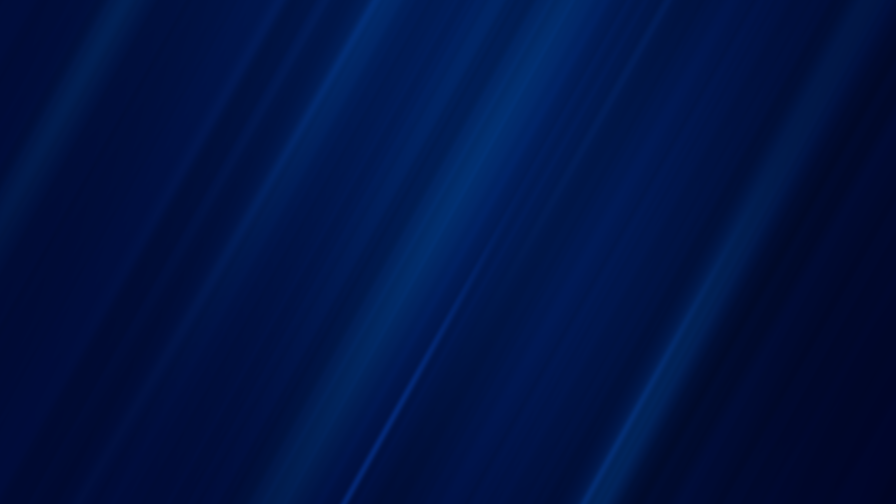
Reproduce this background procedurally as a Shadertoy shader.

```glsl
const float SLANT = 0.575;

float hash(float n) {
    return fract(sin(n * 127.1) * 4375.85);
}

float noise(float x) {
    float cell = floor(x);
    return mix(hash(cell), hash(cell + 1.0), smoothstep(0.0, 1.0, x - cell));
}

// Soft slanted beam crossing the lower edge at foot
float beam(vec2 p, float foot, float slant, float width) {
    float d = (p.x - foot - slant * p.y) / width;
    return exp(-d * d);
}

// Elliptical falloff around a centre
float glow(vec2 p, vec2 centre, vec2 radius) {
    vec2 d = (p - centre) / radius;
    return exp(-dot(d, d));
}

// Fine parallel streaks that drift slowly along their length
float streaks(float across, float along) {
    float sum = 0.0;
    float weight = 0.5;
    float frequency = 17.0;
    for (int i = 0; i < 4; i++) {
        sum += weight * (noise(across * frequency + along * 0.3 + 40.0) - 0.5);
        frequency *= 1.9;
        weight *= 0.75;
    }
    return sum;
}

vec3 backdrop(vec2 p) {
    vec3 color = vec3(0.0, 0.043, 0.212);
    color += vec3(0.0, 0.058, 0.11) * glow(p, vec2(0.95, 1.05), vec2(0.6, 0.75));
    color += vec3(0.0, 0.025, 0.05) * glow(p, vec2(1.05, 0.4), vec2(0.5, 0.6));
    color -= vec3(0.0, 0.025, 0.065) * glow(p, vec2(1.8, 0.1), vec2(0.5, 0.7));
    return color;
}

vec3 beams(vec2 p) {
    vec3 teal = vec3(0.006, 0.092, 0.125);
    vec3 blue = vec3(0.015, 0.10, 0.22);
    float rise = smoothstep(0.0, 1.0, p.y);
    float middle = glow(p, vec2(0.9, 0.5), vec2(2.0, 0.5));

    // Wide beams
    vec3 light = teal * beam(p, 0.55, SLANT, 0.06) * mix(0.55, 0.85, middle);
    light += teal * beam(p, -0.31, 0.56, 0.042) * mix(0.15, 0.75, rise);
    light += teal * beam(p, 1.185, 0.54, 0.04) * mix(0.85, 0.4, rise);
    light += teal * beam(p, 0.41, SLANT, 0.035) * 0.3 * rise;
    light += teal * beam(p, 0.19, SLANT, 0.04) * 0.55 * rise;

    // Narrow bright lines
    light += blue * beam(p, 0.683, 0.565, 0.008) * 0.8 * (1.0 - smoothstep(0.1, 0.65, p.y));
    light += blue * beam(p, 0.75, SLANT, 0.01) * 0.35 * rise;
    light += blue * beam(p, 1.158, 0.56, 0.009) * 0.55 * (1.0 - smoothstep(0.1, 0.75, p.y));
    light += blue * beam(p, 0.155, 0.59, 0.013) * mix(0.15, 0.35, rise);
    light += blue * beam(p, 0.07, SLANT, 0.012) * 0.22 * rise;
    light += blue * beam(p, -0.02, SLANT, 0.016) * 0.22 * rise;
    return light;
}

float shadows(vec2 p) {
    float shade = 0.12 * beam(p, 0.465, SLANT, 0.03);
    shade += 0.14 * beam(p, 0.80, SLANT, 0.035);
    shade += 0.15 * beam(p, 1.09, SLANT, 0.04);
    shade += 0.17 * beam(p, 1.28, SLANT, 0.05);
    shade += 0.12 * beam(p, 0.11, SLANT, 0.02);
    return shade;
}

void mainImage(out vec4 fragColor, in vec2 fragCoord) {
    vec2 p = fragCoord / iResolution.y;
    float across = p.x - SLANT * p.y;
    float along = p.y + SLANT * p.x;

    vec3 color = backdrop(p) * (1.0 - shadows(p));
    color += beams(p);
    color *= 1.0 + 0.34 * streaks(across, along);
    fragColor = vec4(clamp(color, 0.0, 1.0), 1.0);
}
```
